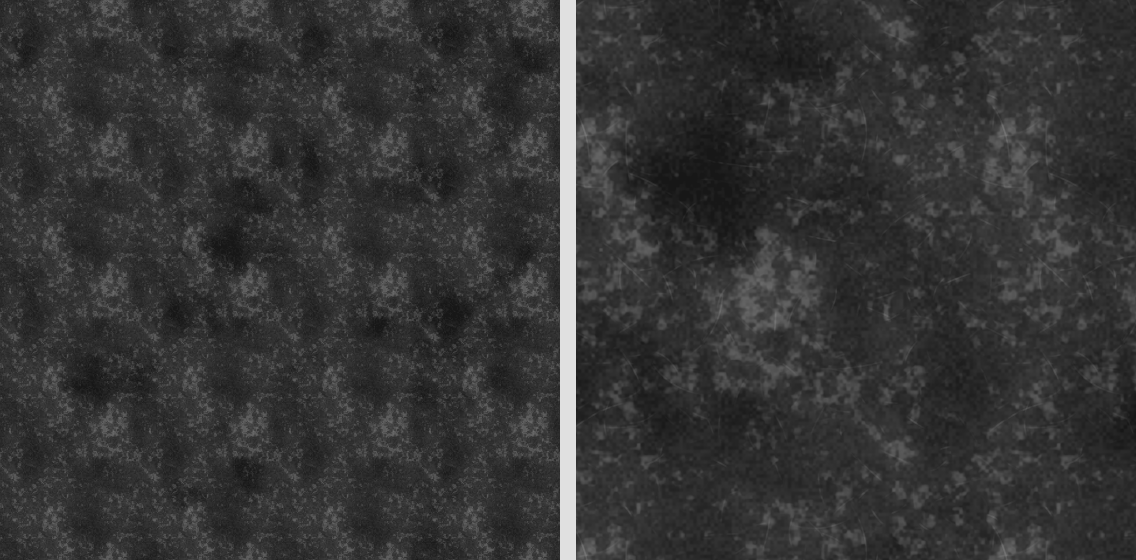
Left: the whole. Right: its middle third, enlarged.
This texture is drawn by a Shadertoy shader. Its source:

```glsl
// Worn charcoal plaster: a 4 x 4 grid of one weathered tile built from soft
// pale and dark patches, cloudy mottling, pale dust, grain and hairline scratches.
// A second noise spanning the canvas adds dark stains that differ per repeat.

#define REPEATS 4.0
#define BASE_TONE 0.192
#define CLOUD_GAIN 0.046
#define DUST_GAIN 0.135
#define GRAIN_GAIN 0.06
#define SCRATCH_GAIN 0.085
#define SCRATCH_HALF_WIDTH 0.002
#define STAIN_GAIN 0.055
#define WARP 0.22

// Patches of one tile: centre x, centre y, radius, strength (pale > 0, dark < 0)
const vec4 PATCHES[10] = vec4[10](
    vec4(0.38, 0.34, 0.13, 1.0), vec4(0.44, 0.15, 0.10, 0.8),
    vec4(0.77, 0.95, 0.10, 1.1), vec4(0.88, 0.80, 0.09, 0.7),
    vec4(0.06, 0.63, 0.09, 0.8), vec4(0.27, 0.73, 0.15, -1.0),
    vec4(0.66, 0.27, 0.13, -0.8), vec4(0.74, 0.66, 0.14, -0.6),
    vec4(0.97, 0.93, 0.07, -0.7), vec4(0.10, 0.12, 0.12, -0.4));

// Integer hash, 0 to 1
float hash(ivec2 cell, int seed) {
    uvec3 v = uvec3(cell, seed) * 1664525u + 10139u;
    v.x += v.y * v.z;
    v.y += v.z * v.x;
    v.z += v.x * v.y;
    v ^= v >> 16u;
    v.x += v.y * v.z;
    v.y += v.z * v.x;
    v.z += v.x * v.y;
    return float(v.z >> 8u) * exp2(-24.0);
}

ivec2 wrapCell(ivec2 cell, int period) {
    return (cell + 8 * period) % period;
}

// Value noise that wraps after a whole number of cells
float noise(vec2 p, int period, int seed) {
    ivec2 cell = ivec2(floor(p));
    vec2 f = fract(p);
    f = f * f * f * (f * (f * 6.0 - 15.0) + 10.0);
    float a = hash(wrapCell(cell, period), seed);
    float b = hash(wrapCell(cell + ivec2(1, 0), period), seed);
    float c = hash(wrapCell(cell + ivec2(0, 1), period), seed);
    float d = hash(wrapCell(cell + ivec2(1, 1), period), seed);
    return mix(mix(a, b, f.x), mix(c, d, f.x), f.y);
}

// Layered noise with unit period, mean 0.5
float fbm(vec2 p, int period, int octaves, float gain, int seed) {
    float sum = 0.0, total = 0.0, weight = 1.0;
    for (int i = 0; i < octaves; i++) {
        sum += weight * noise(p * float(period), period, seed + i);
        total += weight;
        weight *= gain;
        period *= 2;
    }
    return sum / total;
}

// Soft patches, repeated with the tile
float patches(vec2 p) {
    float sum = 0.0;
    for (int i = 0; i < PATCHES.length(); i++) {
        vec2 d = fract(p - PATCHES[i].xy + 0.5) - 0.5;
        sum += PATCHES[i].w * exp(-dot(d, d) / (PATCHES[i].z * PATCHES[i].z));
    }
    return sum;
}

// One short, slightly bent hairline in each cell of a wrapping grid
float scratches(vec2 p, int grid, float pixel, int seed) {
    float cover = 0.0;
    ivec2 home = ivec2(floor(p * float(grid)));
    for (int y = -1; y <= 1; y++)
    for (int x = -1; x <= 1; x++) {
        ivec2 cell = home + ivec2(x, y);
        ivec2 id = wrapCell(cell, grid);
        vec2 centre = vec2(cell) + vec2(hash(id, seed), hash(id, seed + 1));
        float angle = 6.2832 * hash(id, seed + 2);
        float reach = mix(0.2, 0.8, hash(id, seed + 3));
        vec2 d = p * float(grid) - centre;
        d = mat2(cos(angle), -sin(angle), sin(angle), cos(angle)) * d;
        d.y -= (hash(id, seed + 4) - 0.5) * d.x * d.x;
        float dist = abs(d.y) / float(grid);
        float line = clamp((SCRATCH_HALF_WIDTH - dist) / pixel + 0.5, 0.0, 1.0);
        line *= 1.0 - smoothstep(0.5 * reach, reach, abs(d.x));
        cover = max(cover, line * hash(id, seed + 5));
    }
    return cover;
}

void mainImage(out vec4 fragColor, in vec2 fragCoord) {
    vec2 uv = fragCoord / iResolution.xy;
    vec2 tile = uv * REPEATS;
    float pixel = REPEATS / iResolution.y;

    // Cloudy light and shade with ragged borders
    vec2 warp = vec2(fbm(tile, 7, 4, 0.6, 10), fbm(tile, 7, 4, 0.6, 20)) - 0.5;
    float cloud = patches(tile + WARP * warp);
    cloud += 2.2 * (fbm(tile, 5, 5, 0.65, 30) - 0.5);

    // Dust gathers on pale areas; scratches break up along it
    float fine = fbm(tile, 28, 3, 0.8, 40);
    float dust = smoothstep(0.5, 0.85, fine + 0.13 * cloud);
    float lines = scratches(tile, 7, pixel, 50) + 0.8 * scratches(tile, 15, pixel, 60);
    lines *= smoothstep(0.3, 0.6, fine + 0.1 * cloud);
    float grain = noise(tile * 120.0, 120, 70) - 0.5;

    // Stains vary over the whole canvas and spare the pale areas
    float stain = smoothstep(0.5, 0.78, fbm(uv, 9, 4, 0.5, 80));
    stain *= 1.0 - smoothstep(-0.2, 0.9, cloud);

    float tone = BASE_TONE + CLOUD_GAIN * cloud + DUST_GAIN * dust;
    tone += SCRATCH_GAIN * lines + GRAIN_GAIN * grain - STAIN_GAIN * stain;
    fragColor = vec4(vec3(clamp(tone, 0.09, 0.45)), 1.0);
}
```
